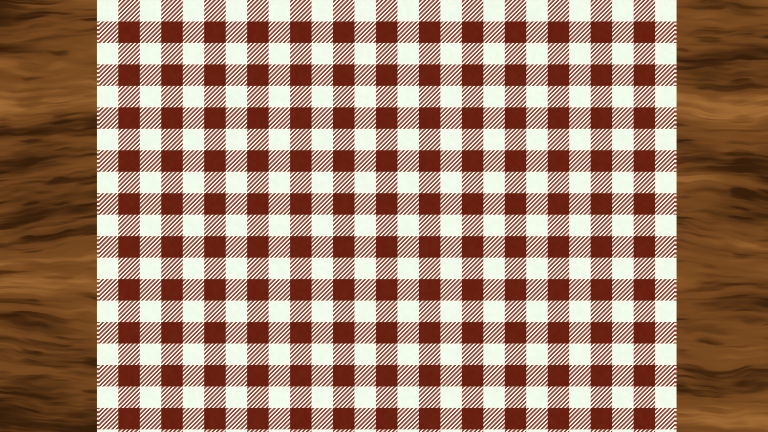
This pattern is drawn by a WebGL 1 fragment shader. Its source:

```glsl
precision highp float;
// Brown gingham cloth with twill-striped half tones, laid over a wooden table.

uniform vec2 u_resolution;

// Lengths are fractions of the canvas height.
const float CELL = 0.0497;          // side of one check
const float CELLS_ACROSS = 27.0;    // starts and ends on a dark column
const float CLOTH_LEFT = 0.2242;
const float STRIPES_PER_CELL = 5.0;
const float STRIPE_DUTY = 0.54;     // inked share of each stripe period
const float STRIPE_SOFTNESS = 0.13;
const float CHECK_SOFTNESS = 0.03;
const float MOTTLE = 0.02;          // faint unevenness of the dye

const vec3 CLOTH_WHITE = vec3(0.95, 0.99, 0.92);
const vec3 CLOTH_DARK = vec3(0.41, 0.13, 0.065);
const vec3 STRIPE_RED = vec3(0.60, 0.26, 0.22);
const vec3 WOOD_DARK = vec3(0.22, 0.12, 0.04);
const vec3 WOOD_MID = vec3(0.46, 0.28, 0.12);
const vec3 WOOD_LIGHT = vec3(0.62, 0.41, 0.20);

float hash(vec2 p) {
  return fract(sin(dot(p, vec2(127.1, 311.7))) * 43758.5);
}

float noise(vec2 p) {
  vec2 i = floor(p);
  vec2 f = fract(p);
  f = f * f * (3.0 - 2.0 * f);
  float low = mix(hash(i), hash(i + vec2(1.0, 0.0)), f.x);
  float high = mix(hash(i + vec2(0.0, 1.0)), hash(i + 1.0), f.x);
  return mix(low, high, f.y);
}

float fbm(vec2 p) {
  float sum = 0.0;
  float gain = 0.5;
  for (int i = 0; i < 5; i++) {
    sum += gain * noise(p);
    p = p * 2.03 + 17.3;
    gain *= 0.5;
  }
  return sum;
}

// Horizontal grain: broad figure, wavy rings, fine fibres and dark pores.
vec3 wood(vec2 p) {
  float bend = fbm(p * vec2(2.5, 4.0) + 3.0) - 0.5;
  vec2 q = p + vec2(0.0, 0.12 * bend);
  float figure = fbm(q * vec2(2.2, 9.0) + 8.0);
  float rings = fbm(q * vec2(3.5, 38.0));
  float fibres = noise(q * vec2(22.0, 190.0));
  float pores = smoothstep(0.62, 0.9, noise(q * vec2(14.0, 110.0) + 40.0));

  float tone = 0.5 + 1.3 * (figure - 0.48) + 0.9 * (rings - 0.48);
  tone += 0.16 * (fibres - 0.5) - 0.2 * pores;
  tone += 0.12 * (p.y - 0.5);
  vec3 color = mix(WOOD_DARK, WOOD_MID, smoothstep(0.0, 0.55, tone));
  return mix(color, WOOD_LIGHT, smoothstep(0.5, 1.05, tone));
}

// 1 inside the dark bands, which fill every other cell from zero.
vec2 darkBands(vec2 cell, float blur) {
  vec2 fromCenter = abs(mod(cell + 0.5, 2.0) - 1.0);
  return 1.0 - smoothstep(0.5 - blur, 0.5 + blur, 1.0 - fromCenter);
}

// Diagonal stripes rising to the right; cell.y runs downwards.
float twill(vec2 cell, float pixel) {
  float phase = fract((cell.x + cell.y) * STRIPES_PER_CELL);
  float blur = max(STRIPE_SOFTNESS, 0.5 * pixel * STRIPES_PER_CELL);
  float edge = 0.5 * STRIPE_DUTY;
  return 1.0 - smoothstep(edge - blur, edge + blur, abs(phase - 0.5));
}

vec3 gingham(vec2 cell, float pixel) {
  vec2 band = darkBands(cell, max(CHECK_SOFTNESS, 0.6 * pixel));
  float both = band.x * band.y;
  float single = band.x + band.y - 2.0 * both;
  vec3 striped = mix(CLOTH_WHITE, STRIPE_RED, twill(cell, pixel));
  vec3 color = CLOTH_WHITE * (1.0 - both - single);
  color += striped * single + CLOTH_DARK * both;
  return color + MOTTLE * (noise(cell * 6.0) - 0.5);
}

void main() {
  vec2 p = gl_FragCoord.xy / u_resolution.y;
  float pixel = 1.0 / (u_resolution.y * CELL);
  vec2 cell = vec2(p.x - CLOTH_LEFT, 1.0 - p.y) / CELL;

  // Cloth spans the full height between its two side edges.
  float halfSpan = 0.5 * CELLS_ACROSS;
  float outside = abs(cell.x - halfSpan) - halfSpan;
  float cover = 1.0 - smoothstep(-0.5 * pixel, 0.5 * pixel, outside);

  // Continue the outer columns under the edge so they stay crisp.
  vec2 inner = vec2(clamp(cell.x, 0.1, CELLS_ACROSS - 0.1), cell.y);
  vec3 color = mix(wood(p), gingham(inner, pixel), cover);
  gl_FragColor = vec4(color, 1.0);
}
```
